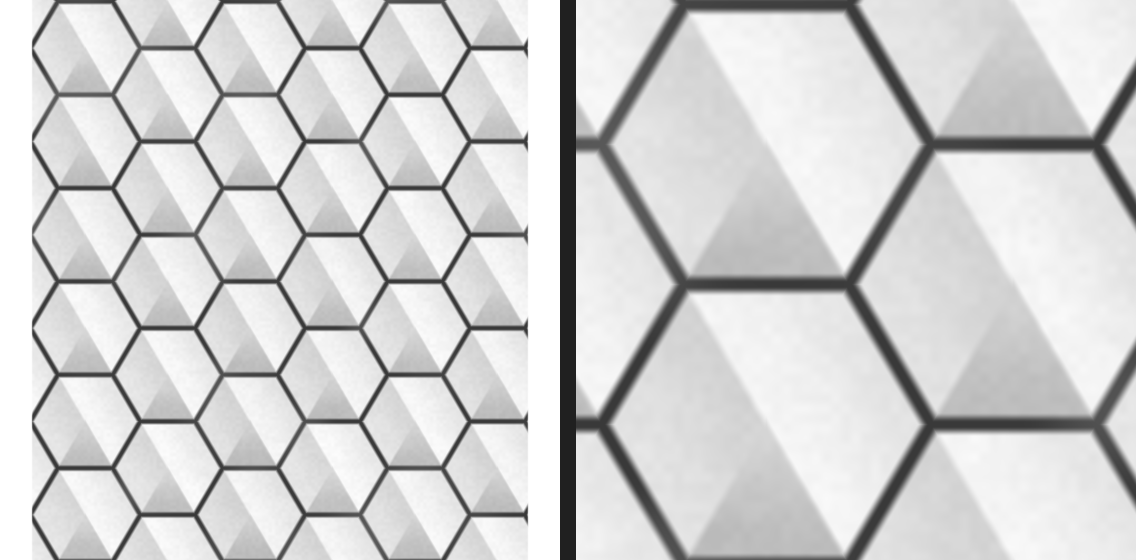
Left: the whole. Right: its middle third, enlarged.
Give the GLSL for this pattern, as a Shadertoy shader.

```glsl
// Honeycomb of faceted pale grey tiles with dark joints, between white side margins.
#define ROWS 6.0              // tiles down the canvas
#define COLUMN_PITCH 0.1472   // distance between column centres
#define ORIGIN vec2(0.1523, 0.914)
#define MARGIN 0.0573         // white strip at each side
#define JOINT_HALF 0.0255     // half joint width, in tile heights
#define SOFTNESS 0.018        // edge blur, in tile heights
#define GRAIN 0.028
#define TILE_VARIATION 0.02
#define JOINT_DARK 0.225
#define JOINT_WORN 0.36

const float SQRT3 = 1.7320508;

float hash21(vec2 p) {
    vec3 q = fract(vec3(p.xyx) * 0.1031);
    q += dot(q, q.yzx + 33.33);
    return fract((q.x + q.y) * q.z);
}

float valueNoise(vec2 p) {
    vec2 i = floor(p), f = fract(p);
    f = f * f * (3.0 - 2.0 * f);
    float low = mix(hash21(i), hash21(i + vec2(1, 0)), f.x);
    float high = mix(hash21(i + vec2(0, 1)), hash21(i + vec2(1, 1)), f.x);
    return mix(low, high, f.y);
}

// Centre of the flat-topped hexagon of unit height that holds p.
vec2 hexCentre(vec2 p) {
    vec2 period = vec2(SQRT3, 1.0);
    vec2 even = round(p / period) * period;
    vec2 odd = (floor(p / period) + 0.5) * period;
    return distance(p, even) < distance(p, odd) ? even : odd;
}

float hexEdgeDistance(vec2 q) {
    q = abs(q);
    return 0.5 - max(q.y, dot(q, vec2(0.5 * SQRT3, 0.5)));
}

// Three facets: shaded left, bright right, dark triangle at the foot.
float facetShade(vec2 q, float blur) {
    float ridge = dot(q, vec2(0.5 * SQRT3, 0.5));
    float foot = -dot(vec2(abs(q.x), q.y), vec2(0.5 * SQRT3, 0.5));
    float left = mix(0.835, 0.895, smoothstep(0.0, 0.45, -ridge));
    float right = mix(0.965, 0.895, smoothstep(0.05, 0.5, ridge));
    float triangle = mix(0.83, 0.745, smoothstep(0.0, 0.45, -q.y));
    float shade = mix(left, right, smoothstep(-blur, blur, ridge));
    return mix(shade, triangle, smoothstep(-blur, blur, foot));
}

void mainImage(out vec4 fragColor, in vec2 fragCoord) {
    vec2 uv = fragCoord / iResolution.xy;
    float pixel = 1.0 / min(iResolution.x, iResolution.y);
    float blur = max(SOFTNESS, ROWS * pixel);

    // Tile-space position
    vec2 p = (uv - ORIGIN) * vec2(0.5 * SQRT3 / COLUMN_PITCH, ROWS);
    vec2 centre = hexCentre(p);
    vec2 q = p - centre;

    // Facets with tonal variation and fine mottling
    vec2 tileId = round(centre * vec2(2.0 / SQRT3, 2.0)) + 50.0;
    float shade = facetShade(q, blur);
    shade += TILE_VARIATION * (hash21(tileId) - 0.5);
    shade += GRAIN * (valueNoise(uv * 170.0) - 0.5);
    shade += 0.5 * GRAIN * (valueNoise(uv * vec2(35.0, 60.0) + 7.0) - 0.5);

    // Joints, unevenly faded
    float fade = smoothstep(0.35, 1.0, valueNoise(p * 1.7 + 40.0));
    float joint = mix(JOINT_DARK, JOINT_WORN, fade);
    float edge = hexEdgeDistance(q);
    float cover = 1.0 - smoothstep(JOINT_HALF - blur, JOINT_HALF + blur, edge);
    shade = mix(shade, joint, cover);

    // White margins
    float inside = 0.5 - MARGIN - abs(uv.x - 0.5);
    shade = mix(1.0, shade, smoothstep(-pixel, pixel, inside));
    fragColor = vec4(vec3(clamp(shade, 0.0, 1.0)), 1.0);
}
```
